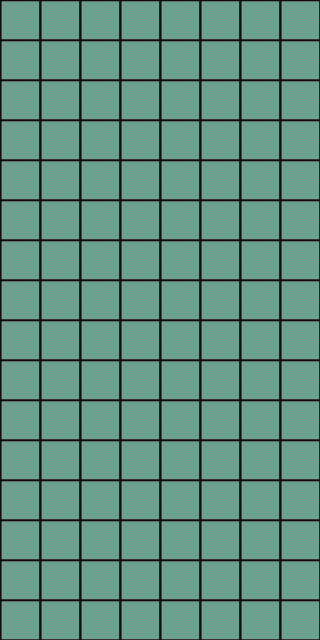
This pattern is drawn by a WebGL 2 fragment shader. Its source:

```glsl
#version 300 es
precision highp float;

uniform vec2 u_resolution;
out vec4 outColor;

const float PI = 3.1415927;
const vec2 GRID_COUNT = vec2(8.0, 16.0);
const vec2 LINE_OFFSET = vec2(0.0085, -0.0075);
const vec2 LINE_WIDTH = vec2(0.058, 0.0475);
const float DOTS_PER_CELL = 18.0;
const vec3 TILE_GREEN = vec3(0.42, 0.63, 0.56);
const vec3 LINE_BLACK = vec3(0.06, 0.04, 0.05);
const vec3 DOT_TINT = vec3(0.2, -0.11, 0.08);
const vec3 UPRIGHT_FRINGE = vec3(-0.035, 0.0, -0.03);
const vec3 LEVEL_FRINGE = vec3(0.025, -0.05, -0.015);

// Distance to the nearest cell border on each axis, in cells.
vec2 borderDistance(vec2 p) {
  return abs(fract(p + 0.5) - 0.5);
}

// Antialiased line coverage: x for upright lines, y for level lines.
vec2 lineCoverage(vec2 p, vec2 width, vec2 pixel) {
  vec2 inside = (0.5 * width - borderDistance(p)) / pixel;
  return clamp(inside + 0.5, 0.0, 1.0);
}

// Lays a line over the base, with a tint along its soft edge.
vec3 drawLine(vec3 base, vec3 ink, vec3 fringe, float coverage) {
  float edge = 4.0 * coverage * (1.0 - coverage);
  return mix(base, ink, coverage) + fringe * edge;
}

// Wave that fades out as its period nears the pixel size.
float smoothWave(float x, float frequency, float pixel) {
  float halfTurn = PI * frequency * pixel;
  float fade = halfTurn < PI ? sin(halfTurn) / halfTurn : 0.0;
  return sin(2.0 * PI * frequency * x) * fade * fade;
}

// Fine dots of alternating sign, from -1 to 1.
float dotScreen(vec2 p, float frequency, vec2 pixel) {
  return smoothWave(p.x, frequency, pixel.x) * smoothWave(p.y, frequency, pixel.y);
}

void main() {
  vec2 p = gl_FragCoord.xy / u_resolution * GRID_COUNT;
  vec2 pixel = GRID_COUNT / u_resolution;

  vec3 color = TILE_GREEN + DOT_TINT * dotScreen(p, DOTS_PER_CELL, pixel);
  vec2 coverage = lineCoverage(p - LINE_OFFSET, LINE_WIDTH, pixel);

  // Fade each fringe where the other line crosses it.
  color = drawLine(color, LINE_BLACK, UPRIGHT_FRINGE * (1.0 - coverage.y), coverage.x);
  color = drawLine(color, LINE_BLACK, LEVEL_FRINGE * (1.0 - coverage.x), coverage.y);
  outColor = vec4(color, 1.0);
}
```
